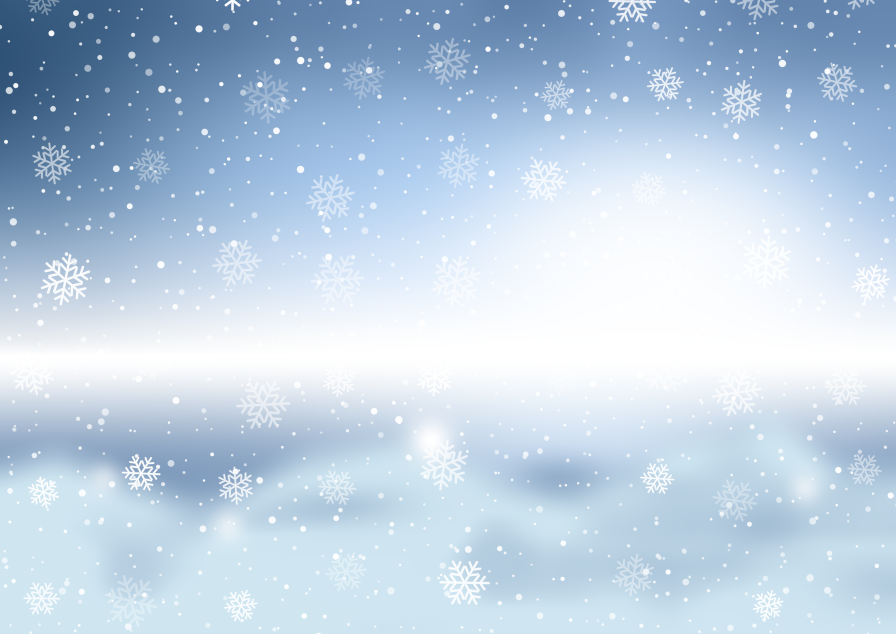
Write a Shadertoy shader that draws this background.

```glsl
#define HORIZON 0.44
#define SUN vec2(1.03, 0.575)
#define FLAKE_CELL 0.158
#define FLAKE_SHARE 0.82
#define DOT_CELL 0.038
#define DOT_SHARE 0.66
#define NAVY vec3(0.17, 0.31, 0.45)
#define STEEL vec3(0.41, 0.54, 0.70)
#define SKY vec3(0.68, 0.81, 0.95)
#define MIST vec3(0.88, 0.93, 0.99)
#define SNOW vec3(0.81, 0.90, 0.945)
#define SHADE vec3(0.49, 0.60, 0.73)

float hash(vec2 p) {
    return fract(sin(dot(p, vec2(127.1, 311.7))) * 43758.5453);
}

vec2 hash2(vec2 p) {
    return vec2(hash(p), hash(p + 47.3));
}

float noise(vec2 p) {
    vec2 i = floor(p), f = fract(p);
    f = f * f * (3.0 - 2.0 * f);
    return mix(mix(hash(i), hash(i + vec2(1, 0)), f.x),
               mix(hash(i + vec2(0, 1)), hash(i + vec2(1, 1)), f.x), f.y);
}

float softNoise(vec2 p) {
    return 0.65 * noise(p) + 0.35 * noise(p * 2.1 + 9.4);
}

// Soft elliptical spot
float blob(vec2 p, vec2 center, vec2 size) {
    vec2 q = (p - center) / size;
    return exp(-dot(q, q));
}

float segment(vec2 p, vec2 a, vec2 b) {
    vec2 pa = p - a, ba = b - a;
    return length(pa - ba * clamp(dot(pa, ba) / dot(ba, ba), 0.0, 1.0));
}

// Distance to the six-armed crystal of unit radius
float crystal(vec2 p, float turn) {
    float sector = radians(60.0);
    float a = mod(atan(p.y, p.x) + turn, sector) - 0.5 * sector;
    vec2 q = length(p) * vec2(cos(a), abs(sin(a)));
    float d = segment(q, vec2(0), vec2(1, 0));
    for (int i = 0; i < 2; i++) {
        vec2 base = vec2(0.36 + 0.28 * float(i), 0);
        float reach = 0.38 - 0.06 * float(i);
        d = min(d, segment(q, base, base + reach * vec2(0.6, 0.8)));
    }
    return d;
}

vec3 skyColor(vec2 p) {
    float h = (p.y - HORIZON) / (1.0 - HORIZON);
    vec3 col = mix(vec3(1), MIST, smoothstep(0.0, 0.26, h));
    col = mix(col, SKY, smoothstep(0.15, 0.55, h));
    col = mix(col, STEEL, smoothstep(0.46, 1.02, h));
    float clouds = softNoise(p * 5.0);
    float corner = blob(p, vec2(-0.08, 0.92), vec2(0.40, 0.33));
    col = mix(col, NAVY, min(corner * (0.85 + 0.35 * clouds), 1.0));
    col = mix(col, STEEL, 0.40 * blob(p, vec2(1.48, 0.82), vec2(0.25, 0.24)));
    col += 0.12 * (clouds - 0.45) * smoothstep(0.3, 0.9, h);
    float glow = 1.0 - exp(-2.3 * blob(p, SUN, vec2(0.23, 0.165)));
    return mix(col, vec3(1), glow);
}

vec3 groundColor(vec2 p) {
    float depth = HORIZON - p.y;
    float center = blob(p, vec2(0.92, 0.32), vec2(0.38, 0.5));
    vec3 haze = mix(SHADE, vec3(0.78, 0.86, 0.94), center);
    vec3 col = mix(vec3(1), haze, smoothstep(-0.01, 0.19, depth));

    // Blurred snow bank
    float bank = 0.235 + 0.045 * p.x + 0.04 * cos(11.2 * (p.x - 0.58));
    bank += 0.04 * (noise(vec2(p.x * 9.0, 3.0)) - 0.5);
    float drift = softNoise(p * vec2(5.0, 9.0) + 4.0);
    vec3 snow = mix(SNOW, SHADE, 0.32 * smoothstep(0.52, 0.9, drift));
    col = mix(col, snow, smoothstep(-0.045, 0.04, bank - p.y));

    // Hollows in the snow
    float hollow = 0.65 * blob(p, vec2(0.88, 0.245), vec2(0.08, 0.035))
                 + 0.40 * blob(p, vec2(0.53, 0.20), vec2(0.11, 0.03))
                 + 0.45 * blob(p, vec2(1.20, 0.17), vec2(0.09, 0.04))
                 + 0.30 * blob(p, vec2(1.05, 0.11), vec2(0.16, 0.03))
                 + 0.30 * blob(p, vec2(1.40, 0.08), vec2(0.10, 0.05));
    col = mix(col, SHADE, min(hollow, 0.8));

    // Glints on the crest
    float glint = blob(p, vec2(0.68, 0.305), vec2(0.035))
                + 0.6 * blob(p, vec2(0.36, 0.17), vec2(0.025))
                + 0.6 * blob(p, vec2(1.27, 0.23), vec2(0.025))
                + 0.5 * blob(p, vec2(0.165, 0.245), vec2(0.025));
    return mix(col, vec3(1), min(glint, 1.0));
}

// Round snow grains, one per grid cell
float grains(vec2 p, float cell, float seed, float px) {
    vec2 id = floor(p / cell) + seed;
    float size = hash(id + 5.7);
    vec2 at = 0.17 + 0.66 * hash2(id);
    float d = length(fract(p / cell) - at) * cell;
    float radius = 0.0018 + 0.0040 * size * size * size;
    float cover = 1.0 - smoothstep(radius - px, radius + px, d);
    return cover * step(hash(id + 21.9), DOT_SHARE) * (0.5 + 0.5 * hash(id + 33.1));
}

// Snow crystals, one per grid cell
float flakes(vec2 p, float px) {
    vec2 id = floor(p / FLAKE_CELL);
    float radius = mix(0.023, 0.042, hash(id + 11.3));
    vec2 at = 0.5 + 0.44 * (hash2(id + 2.6) - 0.5);
    vec2 q = (fract(p / FLAKE_CELL) - at) * FLAKE_CELL;
    float d = crystal(q / radius, 6.28 * hash(id + 8.2)) * radius;
    float cover = 1.0 - smoothstep(-px, px, d - 0.05 * radius);
    float opacity = mix(0.22, 1.0, hash(id + 17.5));
    return cover * opacity * step(hash(id + 29.4), FLAKE_SHARE);
}

void mainImage(out vec4 fragColor, in vec2 fragCoord) {
    vec2 p = fragCoord / iResolution.y;
    float px = 0.7 / iResolution.y;
    vec3 col = p.y > HORIZON ? skyColor(p) : groundColor(p);
    // Bright horizon band
    col = mix(col, vec3(1), exp(-abs(p.y - HORIZON) / 0.018));
    // Falling snow
    float snow = flakes(p, px);
    for (int i = 0; i < 3; i++) {
        float layer = float(i);
        vec2 shifted = p + layer * vec2(0.37, 0.21);
        snow = max(snow, grains(shifted, DOT_CELL * (1.0 + 0.35 * layer), 13.0 * layer, px));
    }
    fragColor = vec4(mix(col, vec3(1), snow), 1.0);
}
```
